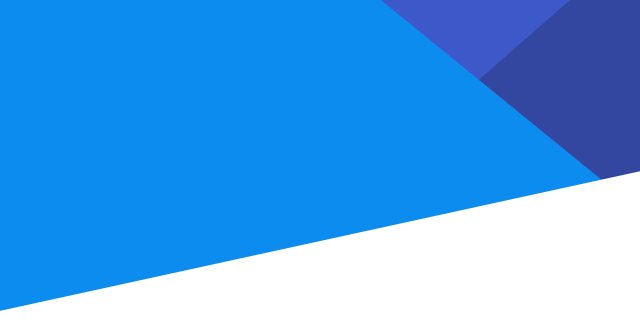
Write a Shadertoy shader that draws this background.

```glsl
const vec3 BLUE   = vec3(0.05, 0.55, 0.94);
const vec3 WHITE  = vec3(1.0);
const vec3 NAVY   = vec3(0.20, 0.28, 0.63);
const vec3 VIOLET = vec3(0.24, 0.35, 0.79);

// Edge end points: x spans 0..2, y spans 0..1
const vec2 CANVAS = vec2(2.0, 1.0);
const vec2 FLOOR_START = vec2(0.0, 0.0286);
const vec2 FLOOR_END   = vec2(2.0, 0.4648);
const vec2 SLOPE_START = vec2(1.190, 1.0);
const vec2 SLOPE_END   = vec2(1.8776, 0.4401);
const vec2 FOLD_START  = vec2(1.497, 0.7513);
const vec2 FOLD_END    = vec2(1.781, 1.0);

// Signed distance to the line a-b, positive on its left
float lineDistance(vec2 p, vec2 a, vec2 b) {
    vec2 dir = normalize(b - a);
    return dot(p - a, vec2(-dir.y, dir.x));
}

// Antialiased coverage of the half plane left of a-b
float leftOf(vec2 p, vec2 a, vec2 b, float pixel) {
    return clamp(0.5 + lineDistance(p, a, b) / pixel, 0.0, 1.0);
}

void mainImage(out vec4 fragColor, in vec2 fragCoord) {
    vec2 p = fragCoord / iResolution.xy * CANVAS;
    float pixel = 1.0 / iResolution.y;

    // Folded corner in two tones
    vec3 corner = mix(NAVY, VIOLET, leftOf(p, FOLD_START, FOLD_END, pixel));

    // Blue field over the corner
    vec3 color = mix(BLUE, corner, leftOf(p, SLOPE_START, SLOPE_END, pixel));

    // White floor below the rising edge
    color = mix(WHITE, color, leftOf(p, FLOOR_START, FLOOR_END, pixel));

    fragColor = vec4(color, 1.0);
}
```
